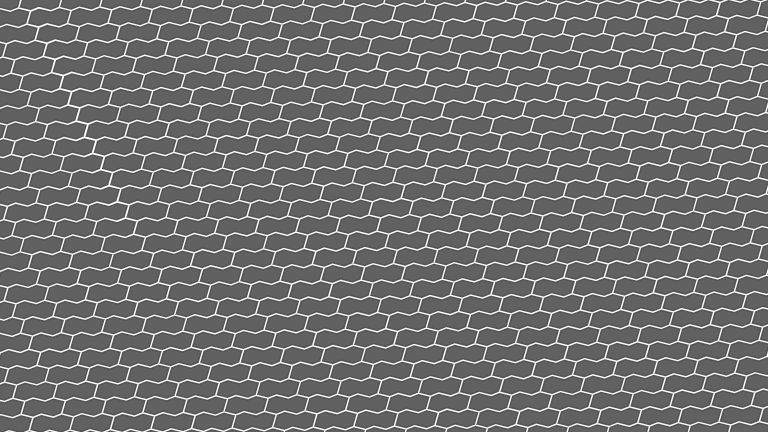
This pattern is drawn by a Shadertoy shader. Its source:

```glsl
// Sheared honeycomb mesh of paired hexagons: thin white lines on a gray ground
#define ACROSS     vec2(0.0939, 0.00116)  // step to the next cell in a row
#define DOWN       vec2(0.0190, -0.0374)  // step to the next row
#define ORIGIN     vec2(0.6836, 0.6507)   // a crest where an upright ends
#define TROUGH     vec2(0.0278, -0.0069)  // crest to the trough on its right
#define LINE_WIDTH 0.0033
#define WIDTH_VARY 0.12
#define SEAM_WIDEN 0.30
#define HALO       0.0062
#define GROUND     vec3(0.38)
#define SHADE      vec3(0.335)
#define LINE_COLOR vec3(0.99)

vec2 hashGradient(vec2 cell) {
    float h = fract(sin(dot(cell, vec2(127.1, 311.7))) * 43758.5);
    return vec2(cos(6.2832 * h), sin(6.2832 * h));
}

float gradientNoise(vec2 p) {
    vec2 i = floor(p), f = p - i;
    vec2 u = f * f * f * (f * (f * 6.0 - 15.0) + 10.0);
    vec2 e = vec2(0.0, 1.0);
    float low = mix(dot(hashGradient(i), f),
                    dot(hashGradient(i + e.yx), f - e.yx), u.x);
    float high = mix(dot(hashGradient(i + e.xy), f - e.xy),
                     dot(hashGradient(i + e.yy), f - e.yy), u.x);
    return mix(low, high, u.y);
}

float segmentDistance(vec2 p, vec2 a, vec2 b) {
    vec2 ab = b - a;
    float t = clamp(dot(p - a, ab) / dot(ab, ab), 0.0, 1.0);
    return length(p - a - t * ab);
}

// Distance to the mesh: two waves per cell and one slanted upright
float meshDistance(vec2 p) {
    vec2 cell = floor(inverse(mat2(ACROSS, DOWN)) * (p - ORIGIN));
    float d = 1.0;
    for (int j = -1; j <= 2; j++) {
        for (int i = -1; i <= 1; i++) {
            vec2 id = cell + vec2(i, j);
            vec2 crest = ORIGIN + id.x * ACROSS + id.y * DOWN;
            d = min(d, segmentDistance(p, crest, crest + TROUGH - DOWN));
            for (int k = 0; k < 2; k++) {
                vec2 start = crest + 0.5 * float(k) * ACROSS;
                vec2 low = start + TROUGH;
                d = min(d, segmentDistance(p, start, low));
                d = min(d, segmentDistance(p, low, start + 0.5 * ACROSS));
            }
        }
    }
    return d;
}

void mainImage(out vec4 fragColor, in vec2 fragCoord) {
    float pixel = 1.0 / iResolution.y;
    vec2 p = fragCoord * pixel;
    float d = meshDistance(p);

    // Slightly uneven lines, heavier along a leaning seam at the left
    float seamX = 0.18 + 0.42 * (0.74 - p.y);
    float seam = exp(-pow((p.x - seamX) / 0.025, 2.0))
               * smoothstep(0.42, 0.52, p.y);
    float width = LINE_WIDTH * (1.0 + WIDTH_VARY * gradientNoise(p * 14.0)
                                    + SEAM_WIDEN * seam);

    // Faint dark edge beside each line, then the line itself
    float halo = 1.0 - smoothstep(0.77 * HALO, HALO, d);
    float line = clamp(0.5 + (0.5 * width - d) / pixel, 0.0, 1.0);
    vec3 color = mix(GROUND, SHADE, halo);
    fragColor = vec4(mix(color, LINE_COLOR, line), 1.0);
}
```
